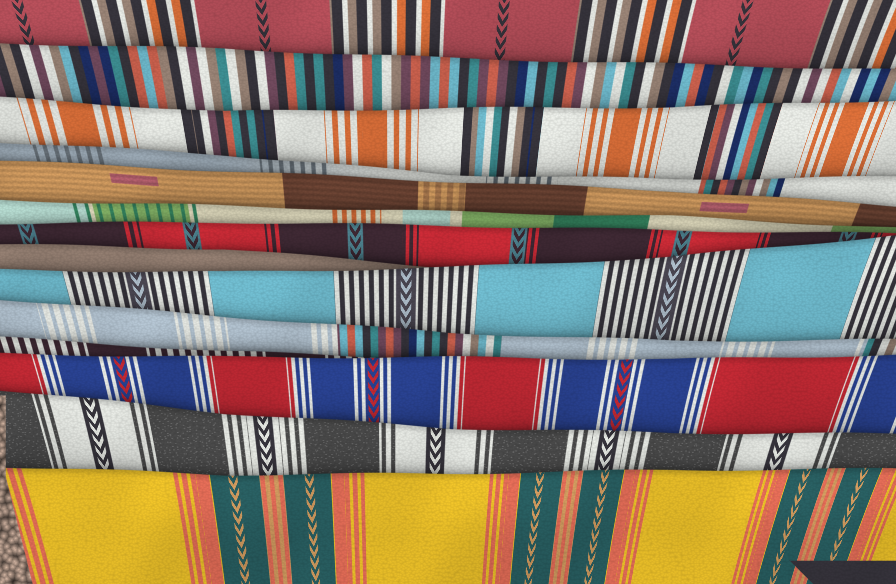
A Shadertoy shader for this texture:

```glsl
// Stacked lengths of striped handwoven cloth, hung in overlapping rows.
// Each row has a draped top edge and stripes repeated along a leaning axis;
// it is painted over the row above with a soft contact shadow.
#define SIZE vec2(7.68, 5.02)
#define LEAN_LEFT .32
#define LEAN_CHANGE .095
#define SHADOW .36
#define GRAIN .12
#define FOLDS .03

const vec3 WHITE = vec3(.85, .86, .84), INK = vec3(.2, .19, .22), RED = vec3(.71, .15, .19),
    CORAL = vec3(.84, .4, .32), ORANGE = vec3(.81, .41, .21), TAN = vec3(.77, .57, .35),
    TAUPE = vec3(.56, .48, .43), PLUM = vec3(.23, .15, .19), SKY = vec3(.41, .69, .76),
    PALE = vec3(.66, .72, .77), BLUE = vec3(.15, .24, .53), TEAL = vec3(.15, .35, .36);
vec2 p;         // canvas position, y downwards
float px, x, v; // pixel width, leaning x, depth below the edge
vec3 col;

float hash(vec2 c) { return fract(sin(dot(c, vec2(127.1, 311.7))) * 43758.5); }

float cellular(vec2 s) {
    float nearest = 2.;
    for (int i = 0; i < 9; i++) {
        vec2 c = floor(s) + vec2(i % 3, i / 3) - 1.;
        nearest = min(nearest, length(c + vec2(hash(c), hash(c + 37.)) - s));
    }
    return nearest;
}

// Stripe tools: bar, signed repeat, fine lines, chevron braid
float bar(float d, float w) { return smoothstep(px, -px, abs(d) - w); }
float rep(float s, float centre, float period) {
    return (fract((s - centre) / period + .5) - .5) * period;
}
float lines(float s, float period, float duty) {
    return bar(rep(s, 0., period), .5 * duty * period);
}
float braid(float d) { return bar(d, .045) * lines(v + abs(d) * 1.6, .1, .5); }

vec3 dye(float id) {
    vec3 dyes[8] = vec3[8](INK, WHITE, CORAL * .9, BLUE * .7, TAUPE, TEAL * 1.5, PLUM * 1.8, SKY);
    return dyes[int(mod(id * 3. + floor(hash(vec2(id)) * 3.), 8.))];
}
vec3 yarns(float width) {
    float s = x / width, id = floor(s);
    return mix(dye(id), dye(id + 1.), smoothstep(1. - 2. * px / width, 1., s - id));
}

// Sets x and v from a top edge given at five even stations
float hat(float t) { return max(0., 1. - abs(t)); }
void hang(float a, float b, float c, float d, float e) {
    float t = p.x / SIZE.x * 4.;
    v = p.y - a * hat(t) - b * hat(t - 1.) - c * hat(t - 2.) - d * hat(t - 3.) - e * hat(t - 4.);
    v += .01 * sin(p.x * 3. + a * 9.);
    x = p.x - (LEAN_LEFT - LEAN_CHANGE * p.x) * (v - .25);
}
float narrowing() { return x + .04 * x * x; }

void drape(vec3 cloth) {
    col *= 1. - SHADOW * exp(min(v, 0.) / .05);
    cloth *= .86 + .16 * smoothstep(0., .07, v) - .05 * smoothstep(.2, .6, v);
    col = mix(col, cloth, smoothstep(-px, px, v));
}

void mainImage(out vec4 fragColor, in vec2 fragCoord) {
    p = fragCoord / iResolution.xy;
    p = vec2(p.x, 1. - p.y) * SIZE;
    px = .8 * SIZE.x / iResolution.x;
    col = INK;
    vec3 c;
    float d, e;

    // Rose cloth with pinstripe groups
    hang(-.1, -.1, -.1, -.1, -.1);
    d = rep(x, 1.2, 2.12);
    c = mix(mix(TAUPE, ORANGE, step(0., d)), INK, lines(d, .21, .5));
    c = mix(vec3(.67, .29, .33), mix(c, WHITE, lines(d - .06, .21, .22)), bar(d, .49));
    drape(mix(c, INK, braid(rep(x, 2.25, 2.06))));

    // Many-coloured yarns
    hang(.37, .42, .5, .55, .6);
    drape(yarns(.082));

    // White with orange and mixed bands
    hang(.84, .96, .93, .92, .86);
    d = rep(narrowing(), .72, 2.88);
    e = rep(narrowing(), 2.14, 2.9);
    c = mix(WHITE, ORANGE, max(lines(d, .13, .45) * bar(d, .5), bar(d, .11)));
    drape(mix(c, mix(yarns(.065), INK, bar(abs(e) - .4, .05)), bar(e, .45)));

    // Blue-grey fold
    hang(1.22, 1.33, 1.5, 1.54, 1.52);
    c = mix(PALE * .9, WHITE, smoothstep(1.8, 3.5, x));
    c = mix(c, PALE * .6, lines(x, .09, .4) * bar(rep(x, .65, 1.9), .3));
    drape(mix(c, yarns(.06), bar(x - 6.3, .35)));

    // Ribbed ochre and brown
    hang(1.38, 1.47, 1.56, 1.64, 1.77);
    c = mix(TAN, vec3(.4, .25, .19), max(bar(x - 3.72, 1.28), bar(x - 7.7, .42)));
    c = mix(c, TAN, bar(x - 3.78, .2) * (.6 + .4 * lines(x, .1, .5)));
    c = mix(c, vec3(.66, .35, .4), bar(v - .11, .04) * bar(rep(x, 1.18, 4.99), .2));
    drape(c * (.95 + .06 * sin(v * 130.)));

    // Cream and green strip
    hang(1.72, 1.77, 1.82, 1.86, 1.96);
    c = mix(vec3(.85, .83, .72), vec3(.68, .82, .78), max(bar(x - .3, .5), bar(x - 3.65, .2)));
    c = mix(c, vec3(.5, .68, .39), bar(rep(x, 1.25, 3.1), .4));
    c = mix(c, vec3(.2, .5, .36), max(bar(x - 5.12, .4), lines(x, .1, .3) * bar(x - 1.2, .58)));
    drape(mix(c, ORANGE, lines(x, .08, .5) * bar(x - 3.05, .22)));

    // Red and plum with braids
    hang(1.92, 1.91, 1.94, 1.98, 2.01);
    d = rep(narrowing(), .5, 2.8);
    e = rep(x, 1.67, 1.38);
    c = mix(RED * 1.08, PLUM, max(bar(d, .63), lines(d, .08, .5) * bar(d, .8)));
    drape(mix(mix(c, SKY * .7, bar(e, .065)), PLUM, braid(e)));

    // Taupe lining
    hang(2.1, 2.14, 2.3, 2.5, 2.6);
    drape(TAUPE);

    // Turquoise with black and white bands
    hang(2.32, 2.34, 2.3, 2.21, 2.02);
    d = rep(x, 1.21, 2.27);
    c = mix(SKY, mix(INK, WHITE, lines(d, .084, .5)), bar(d, .61));
    drape(mix(mix(c, INK * 1.4, bar(d, .085)), PALE, braid(d)));

    // Pale blue cloth, then a thin dark fold
    hang(2.57, 2.72, 2.86, 2.93, 2.92);
    c = mix(PALE, WHITE, bar(rep(x, .6, 1.15), .22) * lines(x, .09, .6));
    drape(mix(c, yarns(.065), max(bar(x - 3.59, .69), bar(x - 7.55, .2))));
    hang(2.9, 3.02, 3.09, 3.2, 3.2);
    drape(mix(PLUM, WHITE, lines(x, .1, .5) * bar(rep(x, .3, 1.5), .5)));

    // Blue and red with white edging
    hang(3.04, 3.07, 3.07, 3.09, 3.05);
    x -= .5 * smoothstep(6.2, 7.2, x);
    d = rep(x, .03, 2.13);
    e = rep(x, 1.07, 2.13);
    c = mix(BLUE, RED, bar(d, .36));
    c = mix(c, WHITE, lines(abs(d) - .37, .065, .5) * max(bar(abs(d) - .41, .1), bar(e, .17)));
    drape(mix(mix(c, BLUE, bar(e, .055)), RED, braid(e)));

    // Flecked charcoal with white bands
    hang(3.35, 3.55, 3.68, 3.72, 3.73);
    d = rep(x, .82, 1.455);
    e = .43 + .1 * cos(x * 2.16 - 1.8);
    c = vec3(.27) + .1 * smoothstep(.3, .05, cellular(p * vec2(24, 34)));
    c = mix(c, WHITE, bar(d, e) * max(bar(d, e - .2), lines(d, .08, .55)));
    drape(mix(mix(c, INK, bar(d, .08)), WHITE, braid(d)));

    // Yellow with teal and coral bands
    hang(4.01, 4.08, 4.07, 4.04, 4.03);
    d = rep(narrowing(), 2.57, 3.26);
    c = mix(vec3(.87, .71, .15), CORAL, bar(abs(d) - .78, .17) * max(lines(d, .085, .6), bar(d, .74)));
    c = mix(mix(c, TEAL, bar(d, .6)), mix(TAN, CORAL, lines(d, .09, .5)), bar(d, .12));
    drape(mix(c, TAN, braid(abs(d) - .38)));

    // Dark gap lower right, gravel lower left
    col = mix(col, INK, smoothstep(-px, px, min(p.y - 4.82, p.x - p.y - 1.95)));
    d = min(p.y - 3.4, .05 + .25 * max(p.y - 4.1, 0.) - p.x);
    col = mix(col, TAUPE * (1.4 - cellular(p * 18.)), smoothstep(-px, px, d));

    // Broad folds and yarn grain
    col *= 1. + FOLDS * sin(p.x * 2.3 + p.y * 4. + sin(p.x * 5.));
    col *= 1. + GRAIN * (.45 - cellular(p * vec2(38, 52)));
    fragColor = vec4(col, 1.);
}
```
